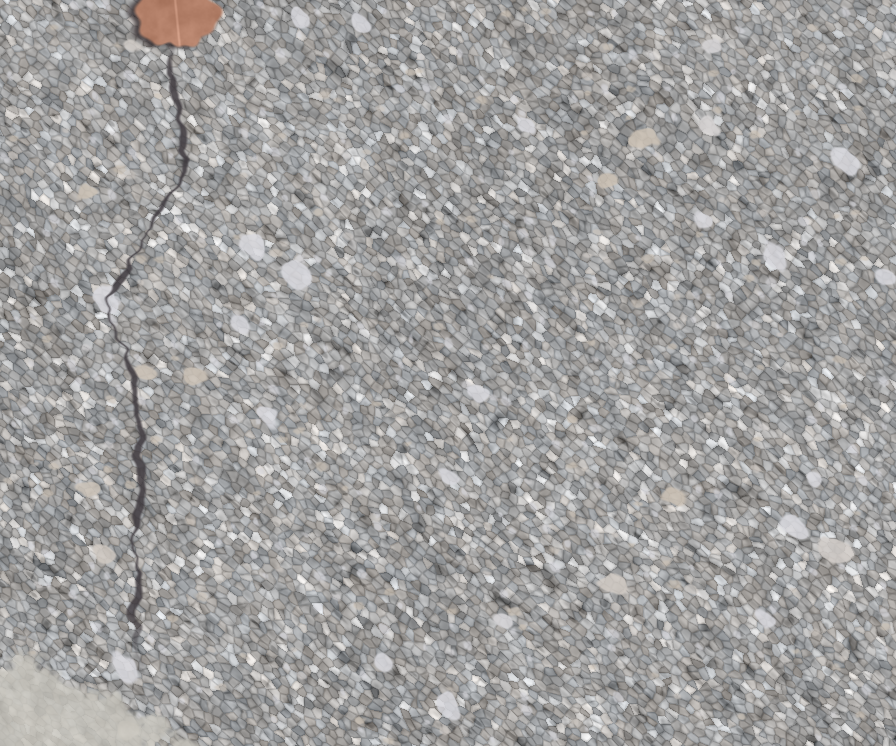
This texture is drawn by a Shadertoy shader. Its source:

```glsl
// Worn grey asphalt: slanted Voronoi grit with dark gaps, scattered pale pebbles,
// a thin wandering crack, a bare pale patch and a dry leaf at the top edge.
// Lengths are fractions of the canvas height.

float hash(vec2 p) {
    return fract(sin(dot(p, vec2(127.1, 311.7))) * 43758.55);
}

vec2 hash2(vec2 p) {
    return vec2(hash(p), hash(p + 57.3));
}

float noise(vec2 p) {
    vec2 cell = floor(p), f = fract(p);
    f = f * f * (3.0 - 2.0 * f);
    return mix(mix(hash(cell), hash(cell + vec2(1, 0)), f.x),
               mix(hash(cell + vec2(0, 1)), hash(cell + vec2(1, 1)), f.x), f.y);
}

float fbm(vec2 p) {
    float sum = 0.0, amp = 0.5;
    for (int i = 0; i < 4; i++) {
        sum += amp * noise(p);
        p = p * 2.03 + 17.1;
        amp *= 0.5;
    }
    return sum;
}

vec2 rotate(vec2 p, float angle) {
    float c = cos(angle), s = sin(angle);
    return vec2(c * p.x + s * p.y, c * p.y - s * p.x);
}

// Voronoi grain: x = distance margin to the next grain, yz = random pair of the grain
vec3 grain(vec2 p) {
    vec2 cell = floor(p), id = cell;
    float near = 9.0, second = 9.0;
    for (int j = -1; j <= 1; j++)
    for (int i = -1; i <= 1; i++) {
        vec2 c = cell + vec2(i, j);
        float d = length(c + 0.1 + 0.8 * hash2(c) - p);
        if (d < near) { second = near; near = d; id = c; }
        else second = min(second, d);
    }
    return vec3(second - near, hash2(id + 9.7));
}

// Scattered oval stones: x = coverage, y = random tone
vec2 pebbles(vec2 p, float scale, float density, float softness) {
    vec2 q = p * scale, cell = floor(q), result = vec2(0);
    for (int j = -1; j <= 1; j++)
    for (int i = -1; i <= 1; i++) {
        vec2 c = cell + vec2(i, j);
        vec2 rnd = hash2(c + scale);
        vec2 d = rotate(q - c - 0.15 - 0.7 * hash2(c + 3.1), -1.2 * rnd.x);
        float radius = mix(0.13, 0.25, rnd.y * rnd.y);
        float dist = length(d * vec2(0.8, 1.2)) - radius;
        dist += 0.12 * (noise(q * 6.0) - 0.5);
        float cover = step(hash(c + 8.4), density) * smoothstep(softness, -softness, dist);
        if (cover > result.x) result = vec2(cover, rnd.x);
    }
    return result;
}

vec3 asphalt(vec2 p) {
    vec2 along = rotate(p + 0.012 * vec2(noise(p * 9.0), noise(p * 9.0 + 40.0)), -0.72);
    vec3 g = grain(along * vec2(72.0, 112.0));
    float tone = 0.66 + 0.16 * (g.y - 0.5) + 0.15 * pow(g.y, 8.0);
    tone -= 0.13 * (1.0 - smoothstep(0.0, 0.38, g.x));
    tone += 0.17 * (noise(along * vec2(95.0, 190.0)) - 0.5);
    tone -= 0.16 * smoothstep(0.76, 0.95, noise(along * vec2(48.0, 120.0) + 31.0));
    tone += 0.09 * (fbm(p * 5.0) - 0.47);
    return vec3(tone) + (g.z - 0.45) * vec3(0.035, 0.005, -0.025);
}

vec3 addPebbles(vec3 col, vec2 p, float scale, float density, float strength) {
    vec2 stone = pebbles(p, scale, density, 0.0022 * scale);
    vec3 paint = mix(vec3(0.80, 0.76, 0.71), vec3(0.85, 0.85, 0.87), smoothstep(0.1, 0.5, stone.y));
    return mix(col, paint, stone.x * strength);
}

float crackCover(vec2 p) {
    float bend = (p.y - 0.59) / 0.07;
    float x = 0.188 + 0.05 * smoothstep(0.64, 0.77, p.y) - 0.04 * exp(-bend * bend);
    x += 0.03 * (fbm(vec2(p.y * 22.0, 4.0)) - 0.47) + 0.008 * (noise(vec2(p.y * 75.0, 2.0)) - 0.5);
    float width = 0.0055 * noise(vec2(p.y * 32.0, 8.0)) + 0.0005;
    float extent = smoothstep(0.08, 0.2, p.y) * smoothstep(0.95, 0.9, p.y);
    return extent * smoothstep(width + 0.003, width - 0.002, abs(p.x - x));
}

float leafDistance(vec2 p) {
    float a = atan(p.y, p.x);
    float radius = 0.046 + 0.003 * sin(a * 5.0 + 1.0) + 0.002 * sin(a * 11.0);
    return length(p * vec2(0.82, 1.15)) - radius;
}

void mainImage(out vec4 fragColor, in vec2 fragCoord) {
    vec2 p = fragCoord / iResolution.y;
    vec3 col = asphalt(p);
    col = addPebbles(col, p, 36.0, 0.30, 0.65);
    col = addPebbles(col, p, 13.0, 0.17, 0.85);

    // Bare patch in the lower left corner
    float patchEdge = 0.13 - 0.5 * p.x - p.y + 0.09 * (fbm(p * 28.0) - 0.47);
    vec3 patchColor = vec3(0.78, 0.77, 0.74) + 0.12 * (fbm(p * 60.0) - 0.47);
    col = mix(col, patchColor, 0.85 * smoothstep(-0.008, 0.012, patchEdge));

    col = mix(col, vec3(0.25, 0.23, 0.25), 0.85 * crackCover(p));

    // Leaf with its shadow and veins
    vec2 leaf = p - vec2(0.237, 0.978);
    float shadow = smoothstep(0.006, -0.006, leafDistance(leaf + vec2(0.009, 0.002)));
    col = mix(col, vec3(0.20, 0.17, 0.18), 0.8 * shadow);
    float vein = smoothstep(0.003, 0.0, abs(leaf.x + 0.1 * leaf.y));
    vec3 leafColor = vec3(0.70, 0.50, 0.41) + 0.16 * (fbm(leaf * 50.0) - 0.47) + 0.1 * vein;
    col = mix(col, leafColor, smoothstep(0.003, -0.003, leafDistance(leaf)));

    fragColor = vec4(clamp(col, 0.0, 1.0), 1.0);
}
```
